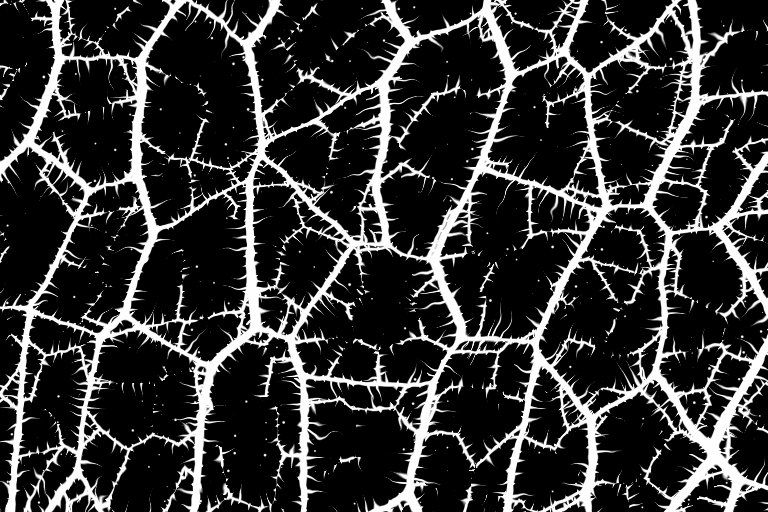
Give the GLSL for this texture, as a WebGL 1 fragment shader.

```glsl
precision highp float;
uniform vec2 u_resolution;

#define MAIN_SCALE vec2(5.0, 3.3)
#define FINE_SCALE vec2(7.5, 8.5)
#define MAIN_THICK 0.0088
#define MAIN_THIN 0.0046
#define FINE_WIDTH 0.0031
#define FINE_DROP 0.34
#define JITTER 0.85
#define SPUR_GAP 0.019
#define SPUR_LENGTH 0.05
#define BEND 0.07
#define ROUGHNESS 0.0045

float hash(vec2 p) {
  return fract(sin(dot(p, vec2(127.1, 311.7))) * 43758.5);
}

float noise(vec2 p) {
  vec2 i = floor(p), f = fract(p);
  f = f * f * (3.0 - 2.0 * f);
  return mix(mix(hash(i), hash(i + vec2(1, 0)), f.x),
             mix(hash(i + vec2(0, 1)), hash(i + vec2(1, 1)), f.x), f.y);
}

vec2 noise2(vec2 p) {
  return vec2(noise(p), noise(p + 37.4)) - 0.5;
}

float smoothMin(float a, float b, float k) {
  float h = max(k - abs(a - b), 0.0) / k;
  return min(a, b) - h * h * k * 0.25;
}

vec2 site(vec2 cell) {
  return cell + 0.5 + JITTER * (vec2(hash(cell), hash(cell + 19.7)) - 0.5);
}

// Cell borders: x = distance to the vein rim, y = place along it, z = edge key
vec3 veins(vec2 p, vec2 scale, float thick, float thin, float drop, out vec2 cell) {
  vec2 q = p * scale, base = floor(q), home = vec2(0.0);
  float best = 99.0;
  cell = base;
  for (int j = -1; j <= 1; j++)
    for (int i = -1; i <= 1; i++) {
      vec2 c = base + vec2(i, j);
      vec2 r = site(c) - q;
      if (dot(r, r) < best) { best = dot(r, r); home = r; cell = c; }
    }
  vec3 result = vec3(1.0, 0.0, 0.0);
  float closest = 1.0;
  for (int j = -2; j <= 2; j++)
    for (int i = -2; i <= 2; i++) {
      vec2 c = cell + vec2(i, j);
      vec2 r = site(c) - q;
      vec2 e = r - home;
      float key = hash(c + cell + 5.3);
      if (dot(e, e) < 0.0001 || key < drop) continue;
      e = normalize(e);
      vec2 n = e * scale;
      float d = dot(0.5 * (r + home), e) / length(n);
      n = normalize(n);
      float width = mix(thin, thick, smoothstep(0.45, 0.9, abs(n.x)));
      d -= width * mix(0.65, 1.1, key);
      result.x = smoothMin(result.x, d, thick);
      if (d < closest) {
        closest = d;
        result.yz = vec2(dot(p, vec2(-n.y, n.x)), key);
      }
    }
  return result;
}

// Short tapering hairs that stand on a vein
float spurs(vec3 vein, vec2 cell, float wobble, float reach) {
  float u = vein.y / SPUR_GAP + wobble;
  vec2 id = vec2(floor(u), vein.z * 31.0) + cell * 3.7;
  float h = hash(id);
  float len = 0.003 + reach * h * h * h;
  float across = abs(fract(u) - 0.5 - 0.5 * (hash(id + 8.1) - 0.5)) * SPUR_GAP;
  return across - 0.0028 * (1.0 - max(vein.x, 0.0) / len);
}

// Scattered specks
float specks(vec2 p) {
  vec2 q = p * 30.0, c = floor(q);
  vec2 offset = 0.6 * (vec2(hash(c + 3.1), hash(c + 6.4)) - 0.5);
  float radius = 0.0026 * (hash(c + 9.2) - 0.72) / 0.28;
  return length(fract(q) - 0.5 - offset) / 30.0 - radius;
}

void main() {
  vec2 uv = gl_FragCoord.xy / u_resolution.y;

  // Lean, slow bends and ragged rims
  vec2 p = uv - vec2(0.16 * uv.y, 0.0);
  p += BEND * noise2(uv * 3.2) + 0.018 * noise2(uv * 11.0);
  p += ROUGHNESS * noise2(uv * 75.0);

  vec2 cell, fineCell;
  vec3 trunk = veins(p, MAIN_SCALE, MAIN_THICK, MAIN_THIN, 0.0, cell);
  float wobble = 0.9 * noise(uv * 32.0);

  // Each cell has its own fine mesh, denser to the lower right
  vec2 place = cell / MAIN_SCALE;
  float dense = 0.5 * hash(cell + 7.0) + 0.5 * smoothstep(-0.6, 1.0, place.x - place.y);
  vec2 fineP = p + 6.0 * vec2(hash(cell + 2.0), hash(cell + 4.0));
  vec3 twig = veins(fineP, FINE_SCALE * mix(0.75, 1.35, dense),
                    FINE_WIDTH, FINE_WIDTH, FINE_DROP, fineCell);

  // Fine veins thin out and break up away from the main ones
  float inward = smoothstep(0.005, 0.09, trunk.x);
  twig.x += inward * (0.0007 + 0.006 * smoothstep(0.45, 0.7, noise(uv * 28.0)));

  float d = smoothMin(trunk.x, twig.x, 0.005);
  d = min(d, spurs(trunk, cell, wobble, SPUR_LENGTH));
  d = min(d, spurs(twig, fineCell, wobble, 0.45 * SPUR_LENGTH));
  d = min(d, specks(uv));

  float pixel = 0.8 / u_resolution.y;
  float ink = 1.0 - smoothstep(-pixel, pixel, d);
  gl_FragColor = vec4(vec3(0.995 * ink), 1.0);
}
```
